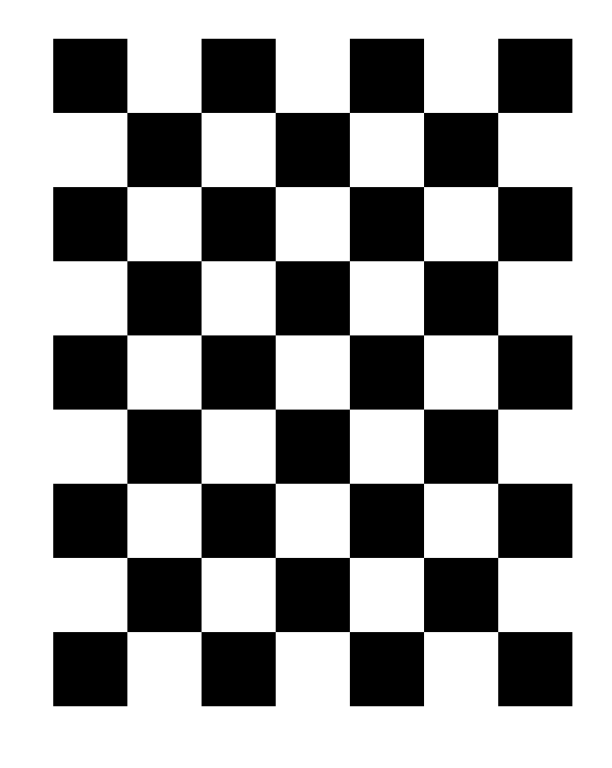
Give the GLSL for this pattern, as a Shadertoy shader.

```glsl
// A flat black and white checkerboard, 7 squares across and 9 down, on a white page.
// Two smoothed square waves are multiplied to give the checks,
// then a box mask trims them to the board. Lengths are in canvas heights.

const vec2 BOARD_CORNER = vec2(0.0693, 0.0804); // lower left of the board
const vec2 BOARD_CELLS = vec2(7.0, 9.0);
const float CELL_SIZE = 0.09657;
const vec3 PAPER = vec3(1.0);
const vec3 INK = vec3(0.0);

// Square wave of period 2: +1 in even cells, -1 in odd cells, with soft edges.
vec2 squareWave(vec2 cell, float pixel) {
    vec2 edgeDistance = 0.5 - abs(mod(cell + 0.5, 2.0) - 1.0);
    return clamp(-2.0 * edgeDistance / pixel, -1.0, 1.0)
         * sign(vec2(-1.0));
}

// Coverage of the even squares, which include the corner square.
float checkerCoverage(vec2 cell, float pixel) {
    vec2 wave = squareWave(cell, pixel);
    return 0.5 + 0.5 * wave.x * wave.y;
}

// Coverage of an axis-aligned box from the origin to the given size.
float boxCoverage(vec2 p, vec2 size, float pixel) {
    vec2 inside = 0.5 * size - abs(p - 0.5 * size);
    vec2 coverage = clamp(inside / pixel + 0.5, 0.0, 1.0);
    return coverage.x * coverage.y;
}

void mainImage(out vec4 fragColor, in vec2 fragCoord) {
    // Board coordinates, one unit per square
    vec2 cell = (fragCoord / iResolution.y - BOARD_CORNER) / CELL_SIZE;
    float pixel = 1.0 / (iResolution.y * CELL_SIZE);

    // Clamping extends the rim squares so only the box softens the outer edge
    vec2 rimSafe = clamp(cell, vec2(0.5), BOARD_CELLS - 0.5);
    float ink = checkerCoverage(rimSafe, pixel)
              * boxCoverage(cell, BOARD_CELLS, pixel);

    fragColor = vec4(mix(PAPER, INK, ink), 1.0);
}
```
